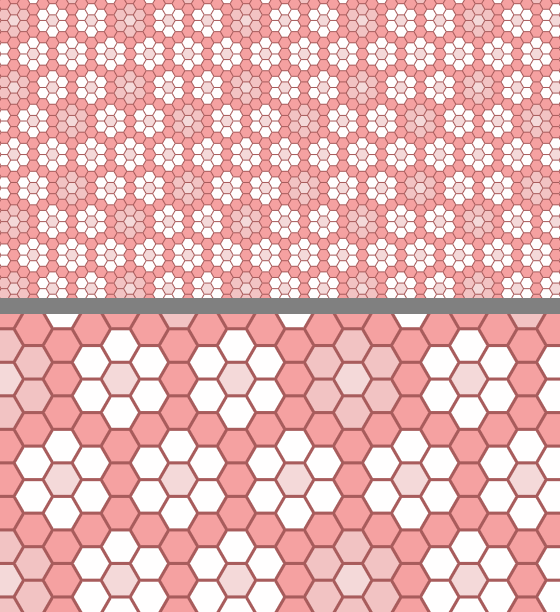
Top, the full canvas; bottom, a detail of the centre.
A Shadertoy shader for this pattern:

```glsl
const float HEX_PITCH = 0.0375;                // flat-to-flat hexagon size, in canvas heights
const vec2  FIRST_FLOWER = vec2(0.0466, 0.9314); // centre of flower (0, 0), in canvas heights
const float LINE_WIDTH = 0.092;                // grout width, in hexagon pitches
const float ACCENT_PERIOD = 3.0;               // flowers between two tinted ones

const vec3 GROUND = vec3(0.96, 0.63, 0.63);
const vec3 PETAL  = vec3(1.0, 0.995, 0.995);
const vec3 TINTED = vec3(0.95, 0.765, 0.765);
const vec3 HEART  = vec3(0.955, 0.85, 0.85);
const vec3 LINE   = vec3(0.66, 0.36, 0.36);

const float ROOT3 = 1.7320508;

vec2 nearest(vec2 v) { return floor(v + 0.5); }

// Offset from the centre of the flat-topped hexagon containing p
vec2 hexLocal(vec2 p) {
    vec2 cell = vec2(ROOT3, 1.0);
    vec2 a = p - cell * nearest(p / cell);
    vec2 q = p - 0.5 * cell;
    vec2 b = q - cell * nearest(q / cell);
    return dot(a, a) < dot(b, b) ? a : b;
}

float hexEdgeDistance(vec2 local) {
    vec2 a = abs(local);
    return 0.5 - max(a.y, 0.5 * (ROOT3 * a.x + a.y));
}

// Colour of the whole hexagon centred at c
vec3 tileColor(vec2 c) {
    // Flowers lie three hexagons apart, with odd rows shifted half a step
    float row = floor(c.y / 3.0 + 0.5);
    float odd = mod(row, 2.0);
    float column = floor(c.x / (2.0 * ROOT3) - 0.5 * odd + 0.5);
    vec2 flower = vec2((column + 0.5 * odd) * 2.0 * ROOT3, row * 3.0);
    float reach = length(c - flower);

    // Every third row stays plain; the others carry periodic tinted flowers
    bool plainRow = abs(mod(row, 3.0) - 1.0) < 0.5;
    bool tinted = !plainRow && mod(column - odd + 0.5, ACCENT_PERIOD) < 1.0;

    if (reach < 0.5) return HEART;
    if (reach < 1.2) return tinted ? TINTED : PETAL;
    return GROUND;
}

void mainImage(out vec4 fragColor, in vec2 fragCoord) {
    vec2 p = (fragCoord / iResolution.y - FIRST_FLOWER) / HEX_PITCH;
    p.y = -p.y; // rows count downwards
    float pixel = 1.0 / (iResolution.y * HEX_PITCH);

    vec2 local = hexLocal(p);
    vec3 color = tileColor(p - local);

    // Antialiased grout
    float grout = clamp((0.5 * LINE_WIDTH - hexEdgeDistance(local)) / pixel + 0.5, 0.0, 1.0);
    fragColor = vec4(mix(color, LINE, grout), 1.0);
}
```
